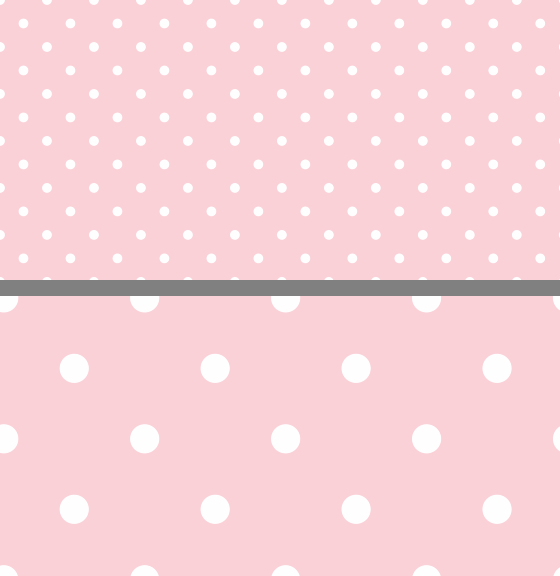
Top: the whole. Bottom: its middle third, enlarged.
Reproduce this pattern procedurally as a Shadertoy shader.

```glsl
const float REPEATS_DOWN = 5.96;   // lattice periods per canvas height
const float DOT_RADIUS = 0.1035;   // in lattice periods
const float EDGE_PIXELS = 1.2;     // width of the smoothed rim
const vec3 PINK = vec3(0.98, 0.82, 0.845);
const vec3 WHITE = vec3(1.0, 0.995, 0.995);

// Distance to the nearest point of the integer grid
float gridDistance(vec2 p) {
    return length(p - round(p));
}

// Signed distance to dots on the grid and on its cell centres
float staggeredDots(vec2 p) {
    return min(gridDistance(p), gridDistance(p - 0.5)) - DOT_RADIUS;
}

void mainImage(out vec4 fragColor, in vec2 fragCoord) {
    // Lattice is anchored at the upper left corner
    float periodsPerPixel = REPEATS_DOWN / iResolution.y;
    vec2 p = vec2(fragCoord.x, iResolution.y - fragCoord.y) * periodsPerPixel;

    // Antialiased dot coverage
    float halfEdge = 0.5 * EDGE_PIXELS * periodsPerPixel;
    float coverage = 1.0 - smoothstep(-halfEdge, halfEdge, staggeredDots(p));

    fragColor = vec4(mix(PINK, WHITE, coverage), 1.0);
}
```
